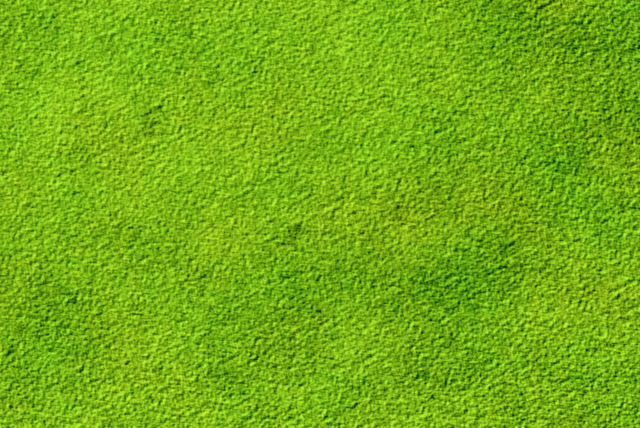
Write a Shadertoy shader that draws this texture.

```glsl
// Draws a bright green carpet of short moss with fine sunlit grain.

// Hash without sine: one random gradient per cell, each part in -1..1.
vec2 hashGradient(vec2 cell) {
    vec3 h = fract(cell.xyx * vec3(0.1031, 0.1030, 0.0973));
    h += dot(h, h.yzx + 33.33);
    return 2.0 * fract((h.xx + h.yz) * h.zy) - 1.0;
}

float gradientNoise(vec2 p) {
    vec2 cell = floor(p), f = p - cell;
    vec2 w = f * f * f * (f * (f * 6.0 - 15.0) + 10.0);
    vec2 e = vec2(0.0, 1.0);
    float a = dot(hashGradient(cell), f);
    float b = dot(hashGradient(cell + e.yx), f - e.yx);
    float c = dot(hashGradient(cell + e.xy), f - e.xy);
    float d = dot(hashGradient(cell + e.yy), f - e.yy);
    return mix(mix(a, b, w.x), mix(c, d, w.x), w.y);
}

// Height of the moss tufts; the third octave carries most of the grain.
float tuftHeight(vec2 p) {
    vec4 weight = vec4(0.28, 0.60, 1.0, 0.55);
    mat2 turn = mat2(0.8, 0.6, -0.6, 0.8);
    float height = 0.0, scale = 26.0;
    for (int i = 0; i < 4; i++) {
        height += weight[i] * gradientNoise(p * scale + 17.3 * float(i));
        p = turn * p;
        scale *= 1.95;
    }
    return height;
}

// Broad light and dark drifts, brightest at the upper left.
float broadLight(vec2 p) {
    float drift = 0.9 * gradientNoise(p * 2.3 + 4.7)
                + 0.8 * gradientNoise(p * vec2(4.5, 7.0) + 21.0)
                + 0.6 * gradientNoise(p * 13.0 + 8.0);
    float sunPatch = exp(-4.0 * dot(p - vec2(0.32, 0.82), p - vec2(0.32, 0.82)));
    return drift + 0.55 * sunPatch - 0.18 * smoothstep(0.9, 1.5, p.x) - 0.08;
}

// Sparse thin creases that run almost level.
float creases(vec2 p) {
    float line = abs(gradientNoise(p * vec2(8.0, 19.0) + 3.1));
    float patches = smoothstep(0.18, 0.38, gradientNoise(p * 9.0 + 40.0));
    return patches * (1.0 - smoothstep(0.0, 0.07, line));
}

// Shade from about -2 (deep shadow) to 2 (sunlit tip).
vec3 mossColor(float shade) {
    return vec3(0.465, 0.680, 0.073)
         + shade * vec3(0.104, 0.111, 0.036)
         + shade * shade * vec3(-0.008, -0.008, 0.004);
}

void mainImage(out vec4 fragColor, in vec2 fragCoord) {
    vec2 p = fragCoord / iResolution.y;

    // Tufts lean a little, rising to the right.
    vec2 q = mat2(0.97, -0.24, 0.24, 0.97) * p * vec2(0.95, 1.08);

    // Relief: higher tufts toward the sun cast shade on this point.
    vec2 towardSun = vec2(-0.5, 0.85);
    float relief = tuftHeight(q) - 0.5 * tuftHeight(q + 0.006 * towardSun);

    // The lower and right parts are rougher than the middle.
    float roughness = 3.6 + 0.6 * smoothstep(0.5, 0.0, p.y)
                    + 0.4 * smoothstep(0.9, 1.4, p.x);

    float shade = relief * roughness + broadLight(p) - 1.1 * creases(q);
    vec3 color = mossColor(clamp(shade, -3.2, 2.8));

    // Slow drift between yellow green and cool green.
    color.r += 0.08 * gradientNoise(p * 5.0 + 60.0) + 0.05 * gradientNoise(p * 30.0);
    fragColor = vec4(clamp(color, 0.0, 1.0), 1.0);
}
```
